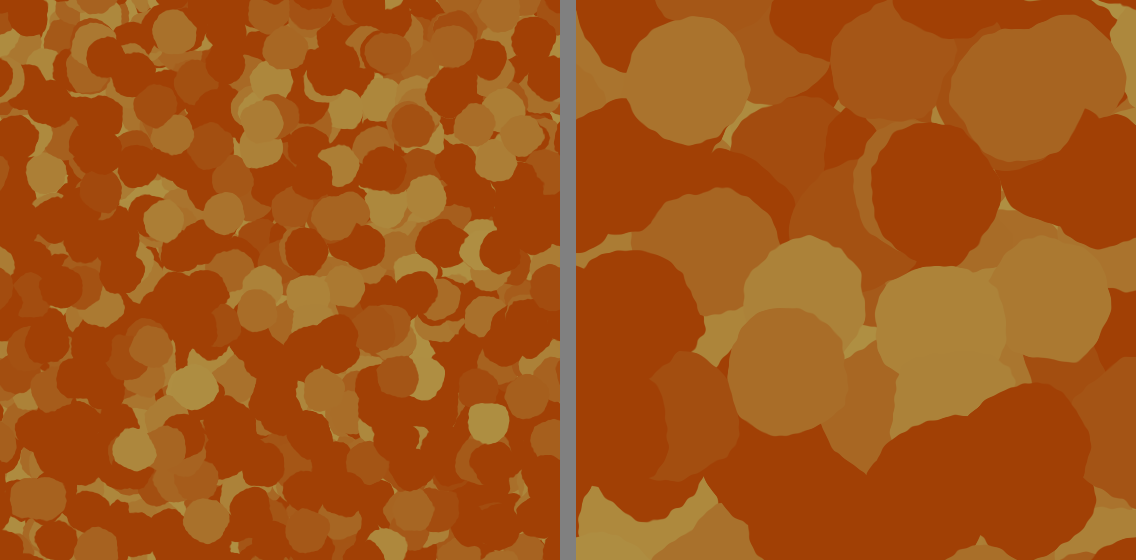
Left: the whole. Right: its middle third, enlarged.
Reproduce this pattern procedurally as a Shadertoy shader.

```glsl
// Tiling camouflage of overlapping, slightly ragged discs in rust, orange and olive.

#define CELLS 11            // grid cells across the tile, per layer
#define LAYERS 14           // sheets of discs, painted back to front
#define PRESENCE 0.5        // chance that a cell holds a disc
#define RADIUS 0.0385       // disc radius, in canvas widths
#define LUMP_FREQ 28        // broad dents of the outlines
#define LUMP_SIZE 0.008
#define RAGGED_FREQ 128     // fine roughness of the outlines
#define RAGGED_SIZE 0.002
#define RUST vec3(0.63, 0.25, 0.02)
#define OLIVE vec3(0.685, 0.56, 0.26)

// Three random values in 0..1 from an integer key
vec3 hash3(ivec3 key) {
    uvec3 v = uvec3(key) * 1664525u + 1013904223u;
    v.x += v.y * v.z; v.y += v.z * v.x; v.z += v.x * v.y;
    v ^= v >> 16u;
    v.x += v.y * v.z; v.y += v.z * v.x; v.z += v.x * v.y;
    return vec3(v >> 8u) / 16777216.0;
}

ivec2 wrapCell(ivec2 cell, int period) {
    return (cell + period) % period;
}

// Dot product of a random unit gradient with the offset from its lattice point
float gradientDot(ivec2 cell, vec2 offset, int period, int seed) {
    float angle = 6.28318 * hash3(ivec3(wrapCell(cell, period), seed)).x;
    return dot(vec2(cos(angle), sin(angle)), offset);
}

// Gradient noise that repeats after one canvas
float gradientNoise(vec2 uv, int period, int seed) {
    vec2 p = uv * float(period);
    ivec2 cell = ivec2(floor(p));
    vec2 f = fract(p);
    vec2 s = f * f * f * (f * (f * 6.0 - 15.0) + 10.0);
    float a = gradientDot(cell, f, period, seed);
    float b = gradientDot(cell + ivec2(1, 0), f - vec2(1, 0), period, seed);
    float c = gradientDot(cell + ivec2(0, 1), f - vec2(0, 1), period, seed);
    float d = gradientDot(cell + ivec2(1, 1), f - vec2(1, 1), period, seed);
    return mix(mix(a, b, s.x), mix(c, d, s.x), s.y);
}

vec2 warp(vec2 uv, int period, int seed) {
    return vec2(gradientNoise(uv, period, seed), gradientNoise(uv, period, seed + 1));
}

// Flat disc colour: rust gains ground towards the front, olive towards the back
vec3 discColor(vec2 rnd, float depth) {
    float rustShare = mix(0.30, 0.50, depth);
    float tone = mix(0.12, 1.0, pow(rnd.y, mix(0.4, 1.1, depth)));
    return mix(RUST, OLIVE, rnd.x < rustShare ? 0.0 : tone);
}

void mainImage(out vec4 fragColor, in vec2 fragCoord) {
    vec2 uv = fragCoord / iResolution.xy;
    float edge = 0.75 / iResolution.y;

    // Bend the plane so that outlines become lumpy and rough
    vec2 bent = uv + LUMP_SIZE * warp(uv, LUMP_FREQ, 101)
                   + RAGGED_SIZE * warp(uv, RAGGED_FREQ, 201);

    vec3 color = OLIVE;
    for (int layer = 0; layer < LAYERS; layer++) {
        float depth = float(layer) / float(LAYERS - 1);
        vec2 shift = hash3(ivec3(layer, 7, 301)).xy;
        vec2 p = bent * float(CELLS) + shift;
        ivec2 base = ivec2(floor(p - 0.5));

        // Four nearest cells; the paint order turns with each layer
        for (int k = 0; k < 4; k++) {
            int corner = k ^ (layer % 4);
            ivec2 cell = base + ivec2(corner & 1, corner >> 1);
            ivec2 id = wrapCell(cell, CELLS);
            vec3 place = hash3(ivec3(id, layer + 401));
            vec3 look = hash3(ivec3(id, layer + 501));
            if (place.z > PRESENCE) continue;

            float radius = RADIUS * mix(0.95, 1.06, look.z);
            float dist = length(p - vec2(cell) - place.xy) / float(CELLS) - radius;
            float cover = 1.0 - smoothstep(-edge, edge, dist);
            color = mix(color, discColor(look.xy, depth), cover);
        }
    }
    fragColor = vec4(color, 1.0);
}
```
